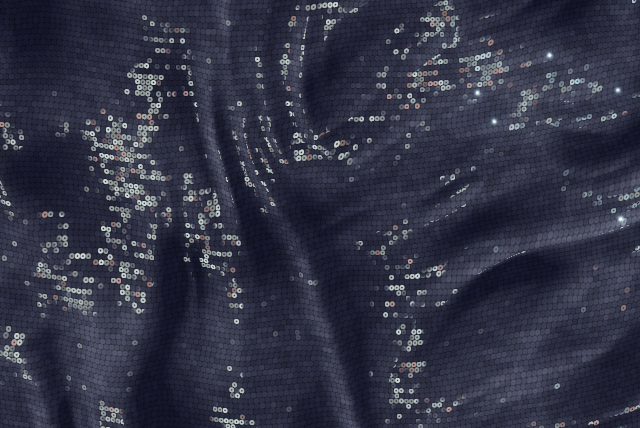
Write a WebGL 1 fragment shader that draws this texture.

```glsl
precision highp float;
uniform vec2 u_resolution;

float hash(vec2 p) {
  return fract(sin(dot(p, vec2(127.1, 311.7))) * 43758.5453);
}

float noise(vec2 p) {
  vec2 i = floor(p), f = fract(p);
  f = f * f * (3.0 - 2.0 * f);
  return mix(mix(hash(i), hash(i + vec2(1.0, 0.0)), f.x),
             mix(hash(i + vec2(0.0, 1.0)), hash(i + 1.0), f.x), f.y);
}

float ridge(vec2 p) {
  float n = 2.0 * noise(p) - 1.0;
  return 1.0 - sqrt(n * n + 0.012);
}

// Cloth height: steep drapes on the left, rising sweeps on the right
float folds(vec2 p) {
  vec2 w = p + 0.24 * vec2(noise(p * 2.7 + 3.0), noise(p * 2.7 + 9.0));
  vec2 down = vec2(w.x * 6.8 + w.y * 2.2, w.y * 2.1 - w.x + 2.0);
  vec2 rise = vec2(w.y * 6.8 - w.x * 3.8, w.x * 2.0 + w.y + 5.0);
  vec2 along = mix(down, rise, step(0.95, p.x));
  float side = smoothstep(0.75, 1.15, p.x + 0.2 * p.y);
  float h = mix(ridge(down), ridge(rise), side);
  float small = mix(ridge(down * 2.1 + 7.0), ridge(rise * 2.3 + 7.0), side);
  return h + 0.24 * small;
}

void main() {
  vec2 p = gl_FragCoord.xy / u_resolution.y;
  float pixel = 80.0 / u_resolution.y;

  // Slope towards the light
  vec2 e = vec2(0.006, 0.0);
  float h = folds(p);
  vec2 grad = vec2(folds(p + e.xy) - folds(p - e.xy),
                   folds(p + e.yx) - folds(p - e.yx)) / (2.0 * e.x);
  float facing = dot(grad, vec2(0.75, -0.66));

  // Rows of sequins that follow the cloth
  vec2 g = p + vec2(0.015, 0.03) * h;
  g.y -= 0.12 * p.x * p.x - 0.12 * p.x;
  g *= 80.0;
  float row = floor(g.y);
  g.x += hash(vec2(row, 4.0));
  vec2 id = floor(g);
  float d = length(fract(g) - 0.5);
  float disc = 1.0 - smoothstep(0.46 - pixel, 0.46 + pixel, d);
  float ring = 1.0 - smoothstep(0.06, 0.12 + pixel, abs(d - 0.32));
  float pick = hash(id);
  float run = noise(vec2(id.x * 0.4, row * 5.0));

  // Navy cloth, from deep creases to grey-violet crests
  float tone = 0.37 + 0.034 * facing + 0.50 * (h - 0.84);
  tone += 0.40 * (noise(p * 5.0 + 20.0) - 0.5);
  tone += 0.22 * (run - 0.5) * smoothstep(0.0, 0.5, tone);
  tone = clamp(tone, 0.0, 1.0);
  vec3 color = mix(vec3(0.075, 0.08, 0.15), vec3(0.36, 0.37, 0.45), tone);
  color *= mix(0.84, 1.05, disc) + 0.14 * (ring - 0.5);
  color *= 0.90 + 0.20 * pick;

  // Sequins that catch the light, in short runs along the rows
  float band = exp(-pow((facing - 1.5) / 3.2, 2.0)) * smoothstep(0.35, 0.8, h);
  float patches = smoothstep(0.3, 0.65, noise(p * 5.5 + 31.0));
  float chance = 0.58 * band * patches + 0.55 * run + 0.4 * pick;
  float lit = smoothstep(0.96, 1.12, chance);
  lit = max(lit, step(0.985, pick) * smoothstep(0.15, 0.5, tone) * 0.7);
  float tint = hash(id + 17.0);
  vec3 glint = mix(vec3(0.67, 0.71, 0.69), vec3(0.52, 0.64, 0.70),
                   smoothstep(0.8, 1.4, p.x) * tint);
  glint = mix(glint, vec3(0.62, 0.51, 0.49), step(0.88, tint));
  glint *= 0.75 + 0.45 * hash(id + 5.0);
  color = mix(color, glint, lit * ring);

  // A few bright sparkles on the right
  for (int i = 0; i < 5; i++) {
    float k = float(i);
    vec2 spot = vec2(1.05 + 0.42 * hash(vec2(k, 2.0)),
                     0.45 + 0.52 * hash(vec2(k, 8.0)));
    float r = length(p - spot);
    color += vec3(0.7, 0.75, 0.68) * exp(-r * r * 32000.0);
    color += vec3(0.07, 0.11, 0.12) * exp(-r * 80.0);
  }

  gl_FragColor = vec4(color, 1.0);
}
```
